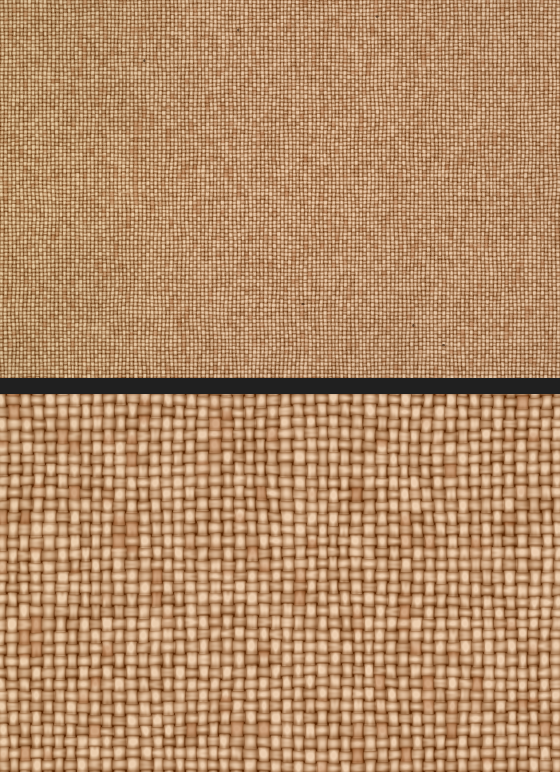
Top: the whole. Bottom: its middle third, enlarged.
Reproduce this texture procedurally as a Shadertoy shader.

```glsl
// Plain-woven burlap: round warp and weft threads pass over and under each other
// in a checkerboard. Height gives the tone; noise varies width, dye and fibres,
// and a few rusty strands, pale slubs and dark flecks are scattered on top.

#define THREADS vec2(142.0, 96.0)   // warp threads across, weft threads down
#define SAMPLES 3                   // antialiasing grid per pixel side
#define WOBBLE 0.5                  // thread wander, in thread spacings
#define THREAD_VARIATION 0.10       // tone change along and between threads
#define FIBRE_GRAIN 0.32            // strength of fine fibre noise
#define WARP_CONTRAST 0.08          // raised warp catches more light than weft
#define RUST_AMOUNT 0.35
#define FLECKS 9
#define SHADOW_COLOR vec3(0.45, 0.27, 0.12)
#define MIDDLE_COLOR vec3(0.66, 0.50, 0.345)
#define LIGHT_COLOR vec3(0.86, 0.75, 0.62)
#define RUST_COLOR vec3(0.60, 0.33, 0.15)

float hash(vec2 p) {
    vec3 q = fract(vec3(p.xyx) * 0.1031);
    q += dot(q, q.yzx + 33.33);
    return fract((q.x + q.y) * q.z);
}

float noise(vec2 p) {
    vec2 i = floor(p), f = fract(p);
    f = f * f * (3.0 - 2.0 * f);
    return mix(mix(hash(i), hash(i + vec2(1, 0)), f.x),
               mix(hash(i + vec2(0, 1)), hash(i + vec2(1, 1)), f.x), f.y);
}

// Height of one thread: across runs over its width, lift is 0 under, 1 over.
float threadHeight(float across, float lift, float width) {
    float r = across / width;
    return sqrt(max(0.0, 1.0 - r * r)) * (0.2 + 0.8 * lift);
}

// Uneven spinning: slow variation along a thread, separate for each id.
float spinning(float id, float along) {
    return 0.35 * noise(vec2(id * 7.0, along * 0.16))
         + 0.65 * noise(vec2(id * 7.0 + 3.0, along * 0.8));
}

vec3 weave(vec2 uv) {
    vec2 p = uv * THREADS;
    p += WOBBLE * (vec2(noise(p * vec2(0.3, 0.12)), noise(p * vec2(0.12, 0.3) + 50.0)) - 0.5);
    vec2 cell = floor(p), f = fract(p) - 0.5;
    float side = 1.0 - 2.0 * mod(cell.x + cell.y, 2.0);

    // Warp (vertical) and weft (horizontal) at this crossing
    float warpSpin = spinning(cell.x + 11.0, p.y);
    float weftSpin = spinning(cell.y + 211.0, p.x);
    float warp = threadHeight(f.x, 0.5 + 0.5 * side * cos(3.14159 * f.y), mix(0.38, 0.51, warpSpin));
    float weft = threadHeight(f.y, 0.5 - 0.5 * side * cos(3.14159 * f.x), mix(0.38, 0.51, weftSpin));
    float warpOnTop = smoothstep(-0.08, 0.08, warp - weft);

    // Tone from height, side light, spinning and fibres along the top thread
    float fibre = mix(noise(p * vec2(1.3, 4.0) + 90.0), noise(p * vec2(4.0, 1.3)), warpOnTop);
    float tone = 1.38 * max(warp, weft) - 0.29;
    tone += 0.14 * (f.y - f.x) + WARP_CONTRAST * (2.0 * warpOnTop - 1.0);
    tone += THREAD_VARIATION * 2.0 * (mix(weftSpin, warpSpin, warpOnTop) - 0.5);
    tone += FIBRE_GRAIN * (fibre - 0.5) + 0.16 * (hash(cell + 400.0) - 0.5);
    tone = clamp(tone, -0.3, 1.1);
    vec3 color = tone < 0.5 ? mix(SHADOW_COLOR, MIDDLE_COLOR, tone * 2.0)
                            : mix(MIDDLE_COLOR, LIGHT_COLOR, tone * 2.0 - 1.0);

    // Short rusty stretches, mostly in the warp
    float strand = noise(vec2(cell.x * 5.0 + 700.0, p.y * 0.45));
    float rust = smoothstep(0.78, 0.95, strand) * mix(0.3, 1.0, warpOnTop);
    return mix(color, RUST_COLOR, rust * RUST_AMOUNT);
}

// Dark specks, and every third one a pale stretched slub.
vec3 addFlecks(vec3 color, vec2 uv, float aspect) {
    for (int i = 0; i < FLECKS; i++) {
        float id = float(i);
        vec2 center = vec2(hash(vec2(id, 3.0)), hash(vec2(id, 8.0)));
        vec2 d = (uv - center) * vec2(aspect, 1.0);
        bool slub = i % 3 == 2;
        vec2 size = slub ? vec2(0.003, 0.025) : vec2(0.004, 0.006);
        if (hash(vec2(id, 21.0)) > 0.5) size = size.yx;
        float mask = 1.0 - smoothstep(0.4, 1.0, length(d / size));
        color = mix(color, slub ? LIGHT_COLOR : SHADOW_COLOR * 0.55, mask * (slub ? 0.55 : 0.75));
    }
    return color;
}

void mainImage(out vec4 fragColor, in vec2 fragCoord) {
    vec3 color = vec3(0.0);
    for (int y = 0; y < SAMPLES; y++)
        for (int x = 0; x < SAMPLES; x++) {
            vec2 offset = (vec2(x, y) + 0.5) / float(SAMPLES) - 0.5;
            color += weave((fragCoord + offset) / iResolution.xy);
        }
    color /= float(SAMPLES * SAMPLES);

    vec2 uv = fragCoord / iResolution.xy;
    color = addFlecks(color, uv, iResolution.x / iResolution.y);

    // Broad patches and gentle falloff toward the edges
    vec2 c = uv - 0.5;
    color *= 1.015 + 0.03 * (noise(uv * vec2(7.0, 4.0)) - 0.5) - 0.08 * dot(c, c);
    color *= mix(vec3(1.0, 1.0, 0.96), vec3(1.01, 0.99, 1.0), smoothstep(0.0, 0.5, uv.x));
    fragColor = vec4(clamp(color, 0.0, 1.0), 1.0);
}
```
